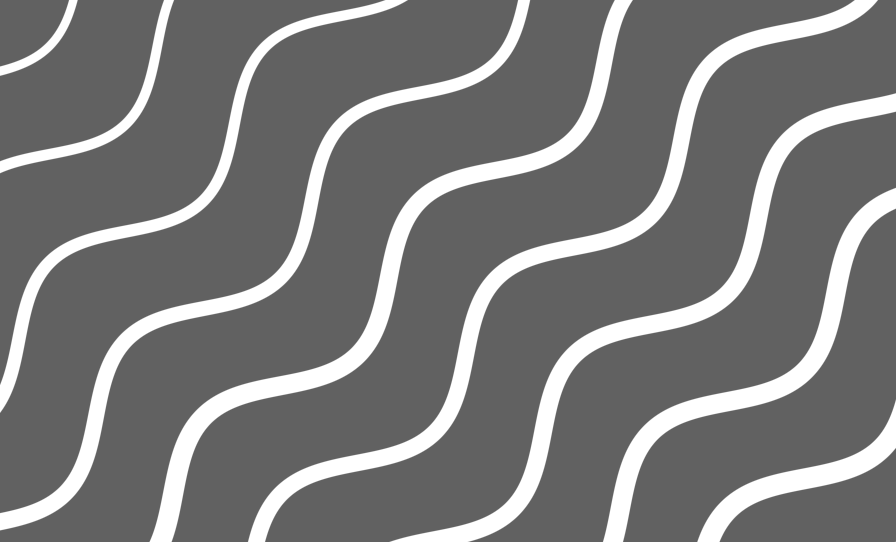
This pattern is drawn by a Shadertoy shader. Its source:

```glsl
// Diagonal family of white sine ribbons on flat grey.
// Space is turned 45 degrees, one wave is repeated across it, and each
// ribbon gets its own width, growing from the top left to the lower right.

#define SPACING    0.2013   // distance between ribbons, in canvas heights
#define OFFSET     1.071    // position of ribbon zero
#define PERIOD     0.5624   // wavelength along a ribbon
#define PHASE      0.4258   // where the wave crosses its axis
#define AMPLITUDE  0.0602
#define WIDTH      0.0301   // width of ribbon zero
#define WIDTH_STEP 0.0028   // width gained per ribbon
#define BULGE      0.0075   // extra width around the heavy ribbon
#define TAPER      0.007    // narrowing along the upper ribbons
#define GROUND     vec3(0.38)
#define INK        vec3(1.0)

const float TAU = 6.2831853;

// Full width of a ribbon at a given place along it.
float ribbonWidth(float index, float along) {
    float heavy = index + 1.2;
    float width = WIDTH + WIDTH_STEP * index + BULGE * exp(-2.0 * heavy * heavy);
    return max(width - TAPER * along * clamp(-index, 0.0, 1.0), 0.006);
}

// Signed distance to the edge of the nearest ribbon, negative inside.
float ribbonDistance(float along, float across) {
    float angle = TAU * (along - PHASE) / PERIOD;
    float slope = AMPLITUDE * TAU / PERIOD * cos(angle);

    // Straighten the waves, then fold onto the nearest ribbon.
    float level = across - OFFSET - AMPLITUDE * sin(angle);
    float index = floor(level / SPACING + 0.5);
    float gap = abs(level - index * SPACING) / sqrt(1.0 + slope * slope);

    return gap - 0.5 * ribbonWidth(index, along);
}

void mainImage(out vec4 fragColor, in vec2 fragCoord) {
    // Measure from the top left corner in canvas heights.
    vec2 p = vec2(fragCoord.x, iResolution.y - fragCoord.y) / iResolution.y;
    float along  = (p.x - p.y) * inversesqrt(2.0);
    float across = (p.x + p.y) * inversesqrt(2.0);

    // Smooth the edge over about one pixel.
    float soft = 0.75 / iResolution.y;
    float cover = 1.0 - smoothstep(-soft, soft, ribbonDistance(along, across));
    fragColor = vec4(mix(GROUND, INK, cover), 1.0);
}
```
